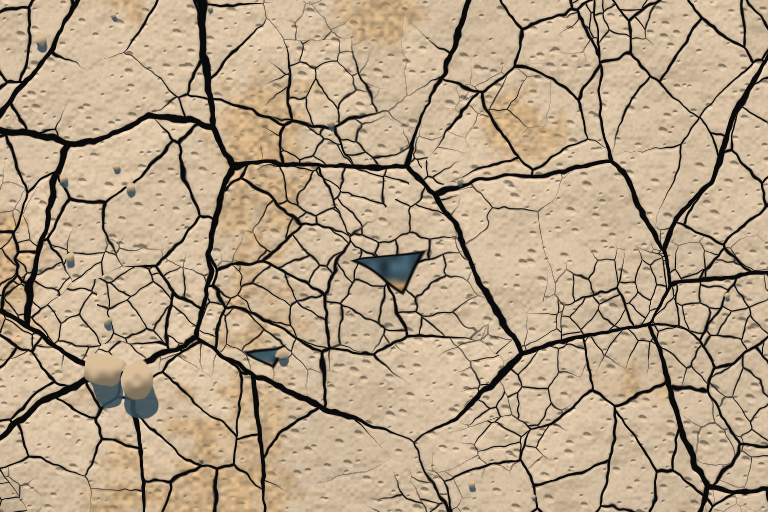
Write a Shadertoy shader that draws this texture.

```glsl
// Sunlit cracked dry mud: three nested Voronoi crack networks, each seeded by
// its parent plate, over a pitted surface lit from the top, with sandy patches,
// pebbles, two larger stones and two chipped hollows.

const vec3 LIT    = vec3(0.86, 0.77, 0.655);
const vec3 SHADE  = vec3(0.72, 0.64, 0.53);
const vec3 DIM    = vec3(0.50, 0.455, 0.39);
const vec3 BROWN  = vec3(0.30, 0.26, 0.22);
const vec3 BLACK  = vec3(0.04, 0.04, 0.042);
const vec3 BLUE   = vec3(0.21, 0.29, 0.33);
const vec3 OCHRE  = vec3(0.74, 0.59, 0.40);
const vec2 LIGHT  = vec2(-0.2, 0.98);          // direction towards the sun
const vec3 CRACK_SCALE = vec3(2.7, 7.2, 17.0); // plates per canvas height
const vec3 CRACK_WIDTH = vec3(0.0064, 0.0027, 0.0014);
const vec3 FADE_START  = vec3(-0.35, 0.18, 0.45);
const vec3 FADE_END    = vec3(0.85, 0.60, 0.75);
const float PIT_SCALE = 36.0, PIT_DEPTH = 0.0042, PIT_SHARE = 0.6;
const float PEBBLE_SCALE = 9.0, PEBBLE_SHARE = 0.13;

vec2 hash2(vec2 p) {
    vec3 q = fract(p.xyx * vec3(0.1031, 0.1030, 0.0973));
    q += dot(q, q.yzx + 33.33);
    return fract((q.xx + q.yz) * q.zy);
}

float noise(vec2 p) {
    vec2 n = floor(p), f = p - n;
    f = f * f * (3.0 - 2.0 * f);
    return mix(mix(hash2(n).x, hash2(n + vec2(1, 0)).x, f.x),
               mix(hash2(n + vec2(0, 1)).x, hash2(n + vec2(1, 1)).x, f.x), f.y);
}

vec2 wobble(vec2 p) { return vec2(noise(p), noise(p + 57.3)) - 0.5; }

vec2 rotate(vec2 p, float a) {
    float c = cos(a), s = sin(a);
    return vec2(c * p.x - s * p.y, s * p.x + c * p.y);
}

// x: distance to the nearest cell border, yz: cell id
vec3 voronoi(vec2 x) {
    vec2 n = floor(x), f = x - n, cell = vec2(0), toSeed = vec2(0);
    float best = 9.0, edge = 9.0;
    for (int j = -1; j <= 1; j++) for (int i = -1; i <= 1; i++) {
        vec2 g = vec2(i, j), r = g + hash2(n + g) - f;
        if (dot(r, r) < best) { best = dot(r, r); cell = g; toSeed = r; }
    }
    for (int j = -2; j <= 2; j++) for (int i = -2; i <= 2; i++) {
        vec2 g = cell + vec2(i, j), r = g + hash2(n + g) - f, s = r - toSeed;
        if (dot(s, s) > 1e-5) edge = min(edge, dot(0.5 * (toSeed + r), normalize(s)));
    }
    return vec3(edge, n + cell);
}

// Share of a filter of half size h that a line of half width w covers
float lineCover(float d, float w, float h) {
    return max(0.0, min(w, d + h) - max(-w, d - h)) / (2.0 * h);
}

// x: sharp crack, y: soft rim
vec2 cracks(vec2 p, out vec2 plate) {
    vec2 q = p + 0.13 * wobble(p * 2.0) + 0.03 * wobble(p * 9.0)
               + 0.008 * wobble(p * 34.0) + 0.004 * wobble(p * 85.0);
    vec2 cover = vec2(0), id = vec2(3.0, 8.0);
    plate = id;
    for (int k = 0; k < 3; k++) {
        vec2 seed = hash2(id);
        vec3 v = voronoi(rotate(q, 6.283 * seed.x) * CRACK_SCALE[k] + 40.0 * seed);
        float d = v.x / CRACK_SCALE[k];
        float fade = noise(p * 5.0 + 31.0 * float(k));
        float w = CRACK_WIDTH[k] * smoothstep(FADE_START[k], FADE_END[k], fade);
        cover = max(cover, vec2(lineCover(d, w, 0.6 / iResolution.y), lineCover(d, w, 0.005)));
        id = v.yz;
        if (k < 2) plate = id;
    }
    return cover;
}

// Height of the mud: broad swells, grit and small oval pits
float relief(vec2 p, float sand) {
    float h = 0.006 * noise(p * 11.0) + 0.0024 * noise(p * 45.0)
            + (0.0011 + 0.0025 * sand) * noise(p * 125.0);
    vec2 x = p * PIT_SCALE, n = floor(x);
    for (int j = -1; j <= 1; j++) for (int i = -1; i <= 1; i++) {
        vec2 g = n + vec2(i, j), a = hash2(g), b = hash2(g + 91.0);
        vec2 r = rotate(x - g - a, b.x - 0.5) * vec2(0.75, 1.15);
        float size = 0.14 + 0.24 * b.x * b.x;
        h -= step(b.y, PIT_SHARE) * PIT_DEPTH * (size / 0.25) * smoothstep(size, 0.2 * size, length(r));
    }
    return h;
}

// Lays a lumpy stone and its bluish cast shadow over the ground
vec3 stone(vec3 col, vec2 p, vec2 centre, float r) {
    float px = 1.0 / iResolution.y;
    vec2 q = p - centre;
    float lump = 1.0 + 0.6 * (noise(q / r * 1.4 + centre * 70.0) - 0.5);
    float along = clamp(dot(q, -LIGHT), 0.0, 1.5 * r);
    float shadow = length(q + LIGHT * along) * lump - 0.85 * r;
    col = mix(col, BLUE, 0.88 * smoothstep(px, -px, shadow));
    float facing = dot(q / r, LIGHT) + 0.7 * (noise(p * 60.0) - 0.5);
    vec3 face = mix(DIM, LIT, smoothstep(-0.8, 0.4, facing)) * vec3(1.0, 0.97, 0.92);
    return mix(col, face, smoothstep(px, -px, length(q) * lump - r));
}

void mainImage(out vec4 fragColor, in vec2 fragCoord) {
    float px = 1.0 / iResolution.y;
    vec2 p = fragCoord * px, plate, unused;

    // Mud surface lit by its slope towards the sun
    float sand = smoothstep(0.66, 0.88, noise(p * 4.0 + 12.0) + 0.25 * (noise(p * 30.0) - 0.5));
    float slope = (relief(p, sand) - relief(p + LIGHT * 0.003, sand)) / 0.003;
    vec2 crack = cracks(p, plate);
    vec3 col = mix(SHADE, LIT, smoothstep(-0.28, 0.08, slope));
    col = mix(col, DIM, smoothstep(0.28, 0.75, -slope));
    col *= 1.0 + 0.08 * clamp(slope, 0.0, 1.0) + 0.05 * (hash2(plate).x - 0.5)
         + 0.08 * (noise(p * 3.0) - 0.5) + 0.06 * (noise(p * 210.0) - 0.5);
    col = mix(col, OCHRE * (0.7 + 0.6 * noise(p * 110.0)), 0.55 * sand);

    // Cracks with a soft brown rim and a bright lower lip
    float lip = cracks(p + LIGHT * 0.006, unused).x;
    col *= 1.0 + 0.10 * lip;
    col = mix(col, BROWN, 0.35 * crack.y);
    col = mix(col, BLACK, crack.x);

    // Chipped triangular hollows, shaded under the upper edge
    for (int k = 0; k < 2; k++) {
        float r = k == 0 ? 0.026 : 0.013;
        vec2 q = p - (k == 0 ? vec2(0.77, 0.475) : vec2(0.52, 0.31));
        q = (q + 0.015 * wobble(p * 22.0)) * vec2(0.6, 1.0);
        float d = -1.0;
        for (int i = 0; i < 3; i++) {
            float a = 1.76 + 2.0944 * float(i);
            d = max(d, dot(q, vec2(cos(a), sin(a))) - r);
        }
        vec3 ground = BLUE * (0.6 + 0.9 * noise(p * 48.0));
        ground = mix(ground, OCHRE * (0.4 + 0.8 * noise(p * 70.0)), smoothstep(0.5, 1.3, -q.y / r));
        ground = mix(ground, BLACK, smoothstep(-0.006, -0.002, d));
        col = mix(col, ground, smoothstep(px, -px, d));
    }

    // Scattered pebbles, then a pair of larger stones
    vec2 n = floor(p * PEBBLE_SCALE);
    for (int j = -1; j <= 1; j++) for (int i = -1; i <= 1; i++) {
        vec2 g = n + vec2(i, j), a = hash2(g + 17.0), b = hash2(g + 63.0);
        if (b.x < PEBBLE_SHARE) col = stone(col, p, (g + a) / PEBBLE_SCALE, 0.004 + 0.008 * b.y * b.y);
    }
    for (int k = 0; k < 2; k++)
        col = stone(col, p, vec2(0.20, 0.28) + float(k) * vec2(0.068, -0.022), 0.034);

    fragColor = vec4(clamp(col, 0.0, 1.0), 1.0);
}
```
